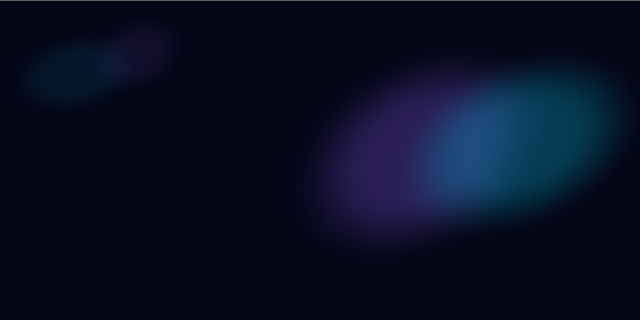
This background is drawn by a Shadertoy shader. Its source:

```glsl
#define NIGHT vec3(0.016, 0.024, 0.090)
#define VIOLET vec3(0.545, 0.360, 0.965)
#define CYAN vec3(0.024, 0.690, 0.830)
#define RIM_GRAY vec3(0.40)
#define RIM_WIDTH 0.003
#define CORE_EDGE 0.40
#define OUTER_EDGE 1.10
#define STRONG 0.30
#define FAINT 0.10

// Soft tilted ellipse: 1 in its core, 0 beyond its outer edge
float softEllipse(vec2 p, vec2 center, vec2 radii, float degrees) {
    float angle = radians(degrees);
    vec2 axis = vec2(cos(angle), sin(angle));
    vec2 d = p - center;
    vec2 local = vec2(dot(d, axis), dot(d, vec2(-axis.y, axis.x)));
    return 1.0 - smoothstep(CORE_EDGE, OUTER_EDGE, length(local / radii));
}

void mainImage(out vec4 fragColor, in vec2 fragCoord) {
    // Height spans 0 to 1, width spans 0 to 2
    vec2 p = fragCoord / iResolution.xy * vec2(2.0, 1.0);
    vec3 color = NIGHT;

    // Large glow pair on the right, cyan laid over violet
    float violetGlow = softEllipse(p, vec2(1.315, 0.518), vec2(0.420, 0.287), 30.0);
    float cyanGlow = softEllipse(p, vec2(1.620, 0.552), vec2(0.400, 0.253), 24.0);
    color = mix(color, VIOLET, 0.28 / 0.30 * STRONG * violetGlow);
    color = mix(color, CYAN, 1.07 * STRONG * cyanGlow);

    // Faint glow pair at the upper left
    float faintViolet = softEllipse(p, vec2(0.430, 0.830), vec2(0.150, 0.110), 25.0);
    float faintCyan = softEllipse(p, vec2(0.235, 0.770), vec2(0.200, 0.120), 12.0);
    color = mix(color, VIOLET, 0.9 * FAINT * faintViolet);
    color = mix(color, CYAN, FAINT * faintCyan);

    // Thin rim along the top
    float rim = clamp((p.y - 1.0 + RIM_WIDTH) * iResolution.y + 0.5, 0.0, 1.0);
    color = mix(color, RIM_GRAY, rim);

    fragColor = vec4(color, 1.0);
}
```
